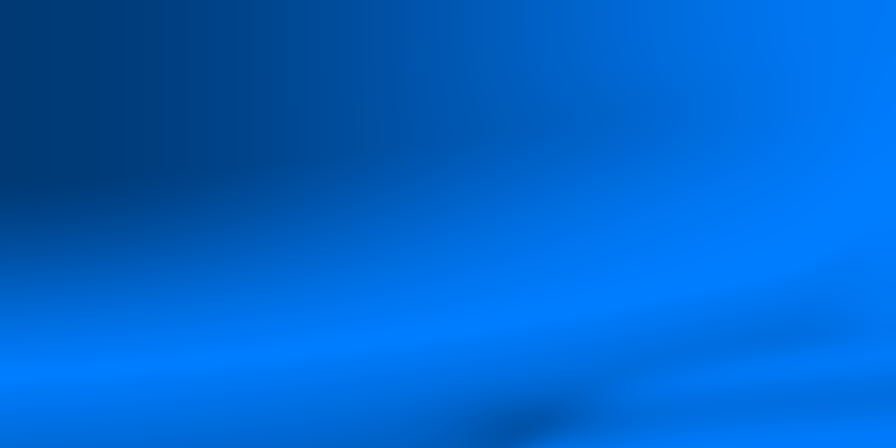
Give the GLSL for this background, as a WebGL 2 fragment shader.

```glsl
#version 300 es
precision highp float;

uniform vec2 u_resolution;
out vec4 fragColor;

const vec3 AZURE = vec3(0.0, 0.49, 1.0);
const float TAU = 6.2831853;

// Soft elliptical spot, 1 at its centre
float spot(vec2 p, vec2 center, vec2 radius) {
    vec2 q = (p - center) / radius;
    return exp(-dot(q, q));
}

// Height of the bright ridge, lifting at the right edge
float crestHeight(float x) {
    return 0.16 + 0.1 * x + 0.2 * x * x + 0.1 * smoothstep(0.86, 1.02, x);
}

// Height of the shaded valley under the ridge
float troughHeight(float x) {
    return 0.33 * (1.0 - exp(-6.0 * (x - 0.55)));
}

// Sky darkens to the left and glows toward the ridge
float skyLight(vec2 p, float rise) {
    float base = mix(0.46, 0.97, smoothstep(0.0, 1.05, p.x));
    base -= 0.05 * spot(p, vec2(0.74, 0.68), vec2(0.2, 0.14));
    float t = clamp(1.0 - rise / 0.43, 0.0, 1.0);
    float glow = mix(t, smoothstep(0.0, 1.0, t), 0.4);
    return mix(base, 1.0, glow);
}

// Gentle bands that fan out at the lower right
float foldLight(vec2 p) {
    float phase = p.y - 0.02 + 0.15 * (0.97 - p.x);
    return 0.93 + 0.05 * cos(TAU * phase / 0.19);
}

// Slope under the ridge, blending into the folds
float slopeLight(vec2 p, float drop) {
    float fade = 0.95 * (1.0 - 0.8 * smoothstep(0.85, 1.0, p.x));
    float slope = 1.0 - fade * drop;
    float folds = smoothstep(0.0, 0.12, troughHeight(p.x) - p.y);
    float light = mix(slope, foldLight(p), folds);
    return light - 0.12 * spot(p, vec2(0.6, 0.05), vec2(0.1, 0.07));
}

void main() {
    vec2 p = gl_FragCoord.xy / u_resolution;
    float rise = p.y - crestHeight(p.x);

    // Join both sides of the ridge with a soft edge
    float above = smoothstep(-0.012, 0.012, rise);
    float light = mix(slopeLight(p, max(-rise, 0.0)),
                      skyLight(p, max(rise, 0.0)), above);

    fragColor = vec4(AZURE * clamp(light, 0.0, 1.0), 1.0);
}
```
